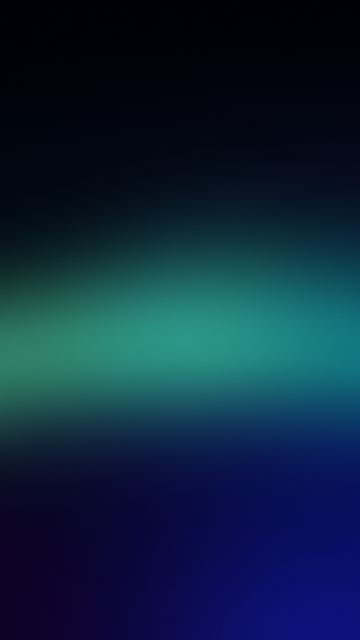
Reproduce this background procedurally as a Shadertoy shader.

```glsl
const vec3 SKY_TOP = vec3(0.002, 0.002, 0.030);
const vec3 SKY_LOW_LEFT = vec3(0.000, 0.030, 0.070);
const vec3 SKY_LOW_RIGHT = vec3(0.025, 0.040, 0.125);
const vec3 FLOOR_LEFT = vec3(0.030, 0.012, 0.120);
const vec3 FLOOR_RIGHT = vec3(0.025, 0.050, 0.345);
const vec3 VIOLET_TINT = vec3(0.030, -0.012, 0.025);
const vec3 BLUE_GLOW = vec3(0.030, 0.022, 0.165);
const vec3 BAND_LEFT = vec3(0.190, 0.500, 0.400);
const vec3 BAND_MIDDLE = vec3(0.170, 0.590, 0.530);
const vec3 BAND_RIGHT = vec3(0.070, 0.470, 0.505);

const vec2 GLOW_CENTER = vec2(0.82, -0.02);
const vec2 GLOW_RADIUS = vec2(0.42, 0.17);
const float BAND_HEIGHT = 0.466;
const float BAND_SAG = 0.026;
const float BAND_WIDTH_BELOW = 0.122;
const vec2 BAND_WIDTH_ABOVE = vec2(0.122, 0.150); // left, right

float bell(float d) {
    return exp(-d * d);
}

vec3 skyColor(vec2 uv) {
    vec3 low = mix(SKY_LOW_LEFT, SKY_LOW_RIGHT, uv.x);
    return mix(low, SKY_TOP, smoothstep(0.60, 1.0, uv.y));
}

vec3 floorColor(vec2 uv) {
    vec3 color = mix(FLOOR_LEFT, FLOOR_RIGHT, smoothstep(-0.1, 1.1, uv.x));
    float violet = (1.0 - smoothstep(0.0, 0.6, uv.x)) * (1.0 - smoothstep(0.0, 0.3, uv.y));
    float glow = bell(length((uv - GLOW_CENTER) / GLOW_RADIUS));
    return color + VIOLET_TINT * violet + BLUE_GLOW * glow;
}

vec3 bandColor(float x) {
    vec3 color = mix(BAND_LEFT, BAND_MIDDLE, smoothstep(0.0, 0.55, x));
    return mix(color, BAND_RIGHT, smoothstep(0.5, 1.05, x));
}

// Soft ridge that sags to the left and spreads wider above to the right
float bandStrength(vec2 uv) {
    float fromCrest = uv.x - 0.6;
    float offset = uv.y - BAND_HEIGHT + BAND_SAG * fromCrest * fromCrest / 0.36;
    float above = mix(BAND_WIDTH_ABOVE.x, BAND_WIDTH_ABOVE.y, smoothstep(0.0, 0.7, uv.x));
    return bell(offset / (offset > 0.0 ? above : BAND_WIDTH_BELOW));
}

// Fine grain below one color step, to hide banding
float grain(vec2 p) {
    return fract(sin(dot(p, vec2(12.99, 78.23))) * 43758.5) - 0.5;
}

void mainImage(out vec4 fragColor, in vec2 fragCoord) {
    vec2 uv = fragCoord / iResolution.xy;
    vec3 color = mix(floorColor(uv), skyColor(uv), smoothstep(0.32, 0.58, uv.y));
    color = mix(color, bandColor(uv.x), bandStrength(uv));
    fragColor = vec4(color + grain(uv) / 255.0, 1.0);
}
```
